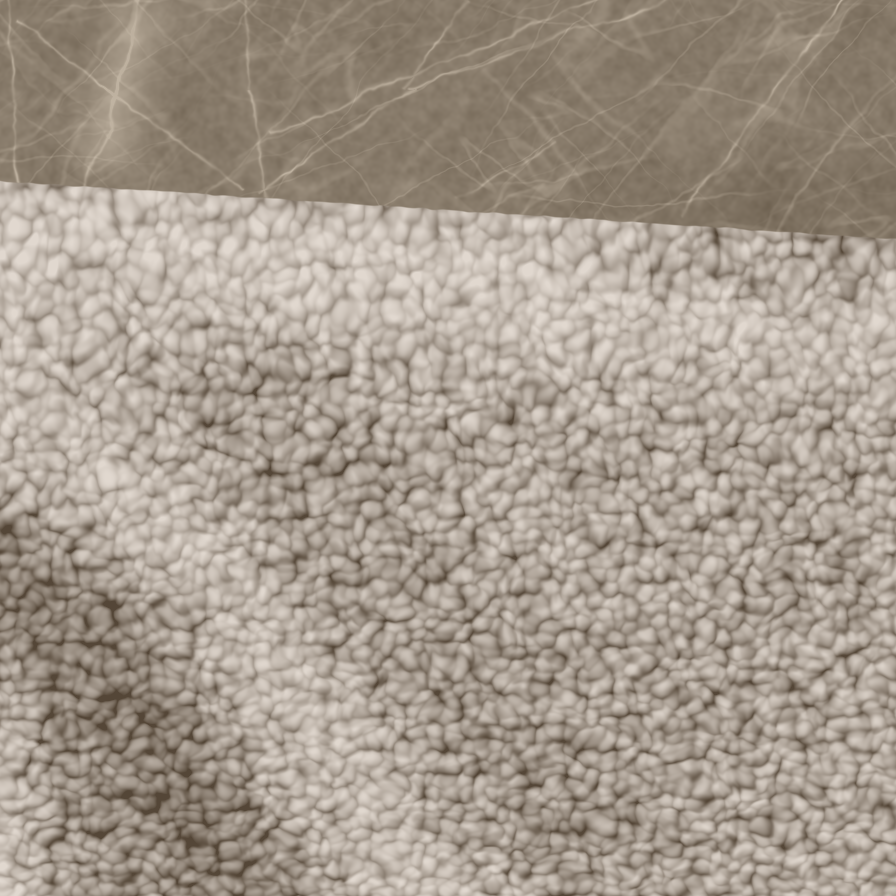
This texture is drawn by a Shadertoy shader. Its source:

```glsl
vec2 hash2(vec2 p) {
    p = vec2(dot(p, vec2(127.1, 311.7)), dot(p, vec2(269.5, 183.3)));
    return fract(sin(p) * 43758.5);
}

float gradientNoise(vec2 p) {
    vec2 i = floor(p), f = fract(p);
    vec2 u = f * f * f * (f * (f * 6.0 - 15.0) + 10.0);
    vec2 e = vec2(0.0, 1.0);
    float a = dot(hash2(i) * 2.0 - 1.0, f);
    float b = dot(hash2(i + e.yx) * 2.0 - 1.0, f - e.yx);
    float c = dot(hash2(i + e.xy) * 2.0 - 1.0, f - e.xy);
    float d = dot(hash2(i + e.yy) * 2.0 - 1.0, f - e.yy);
    return mix(mix(a, b, u.x), mix(c, d, u.x), u.y);
}

float fbm(vec2 p, int octaves) {
    float sum = 0.0, amp = 1.0;
    for (int i = 0; i < octaves; i++) {
        sum += amp * gradientNoise(p);
        p = mat2(1.6, 1.2, -1.2, 1.6) * p + 3.7;
        amp *= 0.5;
    }
    return sum;
}

float segmentDistance(vec2 p, vec2 a, vec2 b) {
    vec2 ap = p - a, ab = b - a;
    return length(ap - ab * clamp(dot(ap, ab) / dot(ab, ab), 0.0, 1.0));
}

float softBand(vec2 p, vec2 a, vec2 b, float width) {
    float d = segmentDistance(p, a, b) / width;
    return exp(-d * d);
}

// Hairline where stretched noise crosses zero
float hairline(vec2 p, float angle, vec2 scale, float width) {
    float c = cos(angle), s = sin(angle);
    vec2 q = vec2(c * p.x + s * p.y, c * p.y - s * p.x) * scale;
    float n = abs(gradientNoise(q));
    float mask = smoothstep(-0.15, 0.35, gradientNoise(q * 0.9 + 19.3));
    return (1.0 - smoothstep(0.0, width, n)) * mask;
}

vec3 stone(vec2 p) {
    vec4 veins[12] = vec4[12](
        vec4(0.455, 0.90, 0.78, 1.01), vec4(0.29, 0.785, 0.46, 0.90),
        vec4(0.273, 1.0, 0.28, 0.90), vec4(0.28, 0.90, 0.297, 0.78),
        vec4(0.02, 0.975, 0.27, 0.79), vec4(0.155, 1.0, 0.12, 0.85),
        vec4(0.12, 0.85, 0.09, 0.78), vec4(0.94, 1.0, 0.76, 0.76),
        vec4(0.52, 1.0, 0.45, 0.90), vec4(0.62, 0.84, 0.51, 0.78),
        vec4(0.30, 0.85, 0.69, 1.01), vec4(0.01, 1.0, 0.02, 0.80));
    vec2 wobble = vec2(fbm(p * 18.0, 4), fbm(p * 18.0 + 31.0, 4));
    vec2 q = p + 0.009 * wobble;
    float vein = 0.0;
    for (int i = 0; i < 12; i++) {
        float d = segmentDistance(q, veins[i].xy, veins[i].zw);
        float strength = 0.55 + 0.9 * gradientNoise(p * 24.0 + float(i) * 7.0);
        float line = exp(-d * d / 0.000003) + 0.22 * exp(-d / 0.009);
        vein = max(vein, line * strength);
    }
    float fine = 0.0;
    for (int i = 0; i < 6; i++) {
        float k = float(i);
        float angle = 0.5 + 0.55 * sin(k * 2.4) - (i == 5 ? 1.0 : 0.0);
        fine += hairline(q + k * 4.3, angle, vec2(4.0, 17.0 + 3.0 * k), 0.045);
    }
    float cloud = softBand(q, vec2(0.15, 0.97), vec2(0.12, 0.84), 0.034);
    float mottle = 0.05 * fbm(p * 11.0, 4) + 0.06 * fbm(p * 75.0, 2);
    float shade = 0.03 * smoothstep(0.5, 1.0, p.x) * (1.0 - smoothstep(0.75, 0.9, p.y));
    vec3 base = vec3(0.52, 0.47, 0.405) + mottle - shade;
    float pale = 0.65 * vein + 0.22 * fine + 0.42 * cloud;
    return mix(base, vec3(0.80, 0.75, 0.68), clamp(pale, 0.0, 0.8));
}

// Overlapping rounded tufts of varied height, softly merged
float tuftHeight(vec2 p) {
    vec2 cell = floor(p), f = fract(p);
    float sum = 0.0;
    for (int y = -1; y <= 1; y++)
    for (int x = -1; x <= 1; x++) {
        vec2 g = vec2(x, y);
        vec2 r = g + 0.08 + 0.84 * hash2(cell + g) - f;
        float top = 0.6 + 0.4 * hash2(cell + g + 71.0).x;
        sum += exp(8.0 * (top - 1.2 * dot(r, r)));
    }
    return log(sum) / 8.0;
}

// Broad light and shade of the folds
float foldLight(vec2 p) {
    float topBand = softBand(p, vec2(0.0, 0.73), vec2(1.0, 0.64), 0.085);
    float ridge = max(softBand(p, vec2(-0.05, 0.60), vec2(0.20, 0.38), 0.09),
                      softBand(p, vec2(0.20, 0.38), vec2(0.52, -0.03), 0.08));
    float valley = max(softBand(p, vec2(-0.02, 0.37), vec2(0.15, 0.23), 0.085),
                       softBand(p, vec2(0.15, 0.23), vec2(0.27, 0.0), 0.07));
    float light = 0.67 + 0.20 * topBand + 0.14 * ridge - 0.31 * valley;
    light += 0.20 * softBand(p, vec2(-0.03, 0.18), vec2(0.0, 0.02), 0.05);
    light -= 0.13 * softBand(p, vec2(0.09, 0.13), vec2(0.12, 0.0), 0.07);
    light -= 0.11 * softBand(p, vec2(0.27, 0.54), vec2(0.62, 0.08), 0.09);
    light -= 0.17 * softBand(p, vec2(0.74, 0.71), vec2(0.94, 0.685), 0.04);
    return light - 0.05 * softBand(p, vec2(0.65, 0.1), vec2(0.95, 0.4), 0.18);
}

vec3 fleece(vec2 p) {
    vec2 q = vec2(p.x * 70.0, p.y * (84.0 - 20.0 * p.y));
    q += 0.8 * vec2(fbm(q * 0.3, 2), fbm(q * 0.3 + 47.0, 2));
    q += 0.3 * vec2(gradientNoise(q * 1.4), gradientNoise(q * 1.4 + 13.0));
    float height = tuftHeight(q);
    float relief = height - tuftHeight(q + vec2(-0.15, 0.3));
    float light = foldLight(p);
    float contrast = mix(0.80, 0.52, smoothstep(0.62, 0.86, light));
    float tone = light + contrast * (0.85 * (height - 0.62) + 0.4 * relief);
    tone += 0.10 * fbm(q * 0.4 + 5.0, 2) + 0.04 * gradientNoise(q * 2.2);
    return mix(vec3(0.33, 0.275, 0.215), vec3(0.87, 0.835, 0.80), clamp(tone, 0.0, 1.02));
}

void mainImage(out vec4 fragColor, in vec2 fragCoord) {
    vec2 p = fragCoord / iResolution.xy;
    float pixel = 1.0 / iResolution.y;
    float rim = 0.798 - 0.065 * p.x + 0.002 * gradientNoise(vec2(p.x * 70.0, 2.5));
    float aboveRim = smoothstep(-pixel, pixel, p.y - rim);
    fragColor = vec4(mix(fleece(p), stone(p), aboveRim), 1.0);
}
```
